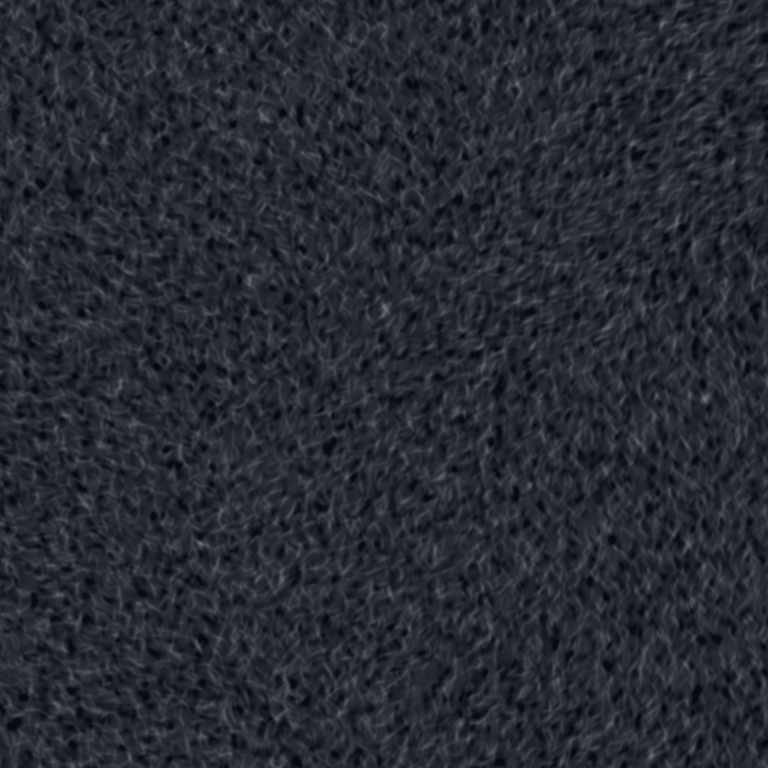
A WebGL 2 fragment shader for this texture:

```glsl
#version 300 es
precision highp float;
// Dark blue-grey felted wool: short curved fibres scattered over jittered cells,
// pale and thin for the nap, dark and stubby for the pits between the strands.
// Layered sines add faint mottling and turn the lie of the nap across the cloth.

uniform vec2 u_resolution;
out vec4 fragColor;

vec4 hash4(vec3 p) {
    vec4 q = fract(p.xyzx * vec4(0.1031, 0.1030, 0.0973, 0.1099));
    q += dot(q, q.wzxy + 33.33);
    return fract((q.xxyz + q.yzzw) * q.zywx);
}

// Slow cloudy variation, roughly -1 to 1
float mottle(vec2 p) {
    float sum = 0.0;
    float weight = 0.5;
    for (int i = 0; i < 4; i++) {
        p = mat2(0.8, 0.6, -0.6, 0.8) * p + 1.7;
        sum += weight * sin(p.x + 1.3 * sin(p.y * 0.8)) * sin(p.y + 1.1 * sin(p.x * 0.7));
        p *= 1.7;
        weight *= 0.75;
    }
    return sum;
}

// Main lie of the nap: crossing on the left, steep and leaning right on the right
float napAngle(vec2 uv) {
    return mix(2.1, 1.2, smoothstep(0.15, 0.85, uv.x + 0.25 * uv.y))
        + 0.45 * sin(uv.x * 7.0 + 2.0 * sin(uv.y * 5.0));
}

// Sum of soft curved strokes; size is half length and half width in cells
float fibres(vec2 uv, float cells, int count, vec2 size, float seed) {
    vec2 p = uv * cells;
    vec2 home = floor(p);
    float spread = mix(2.4, 1.5, smoothstep(0.2, 0.9, uv.x));
    float sum = 0.0;
    for (int y = -1; y <= 1; y++) {
        for (int x = -1; x <= 1; x++) {
            vec2 cell = home + vec2(x, y);
            float lie = napAngle((cell + 0.5) / cells);
            for (int i = 0; i < count; i++) {
                vec4 rnd = hash4(vec3(cell + 19.0, seed + float(i) * 7.0));
                float angle = lie + (rnd.z - 0.5) * spread;
                vec2 along = vec2(cos(angle), sin(angle));
                vec2 d = p - cell - rnd.xy;
                vec2 local = vec2(dot(d, along), dot(d, vec2(-along.y, along.x)));
                float bend = fract(rnd.w * 13.7) - 0.5;
                local.y += bend * local.x * local.x * 1.4;
                local /= size;
                sum += rnd.w * exp(-dot(local, local));
            }
        }
    }
    return sum;
}

void main() {
    vec2 uv = gl_FragCoord.xy / min(u_resolution.x, u_resolution.y);

    // Pale nap, dark pits and a few longer stray hairs
    float nap = fibres(uv, 52.0, 5, vec2(0.50, 0.135), 3.0);
    float pits = fibres(uv, 54.0, 3, vec2(0.38, 0.23), 61.0);
    float hairs = fibres(uv, 23.0, 1, vec2(0.46, 0.055), 113.0);

    // Brightness around the mean shade of the cloth
    float tone = 0.096 * (nap - 0.52) - 0.104 * (pits - 0.41) + 0.055 * (hairs - 0.04);
    tone += 0.014 * mottle(uv * 22.0) + 0.008 * mottle(uv * 70.0 + 5.0);

    vec3 colour = vec3(0.153, 0.163, 0.195) + tone * vec3(1.0, 0.96, 1.0);
    fragColor = vec4(max(colour, vec3(0.025, 0.04, 0.07)), 1.0);
}
```
